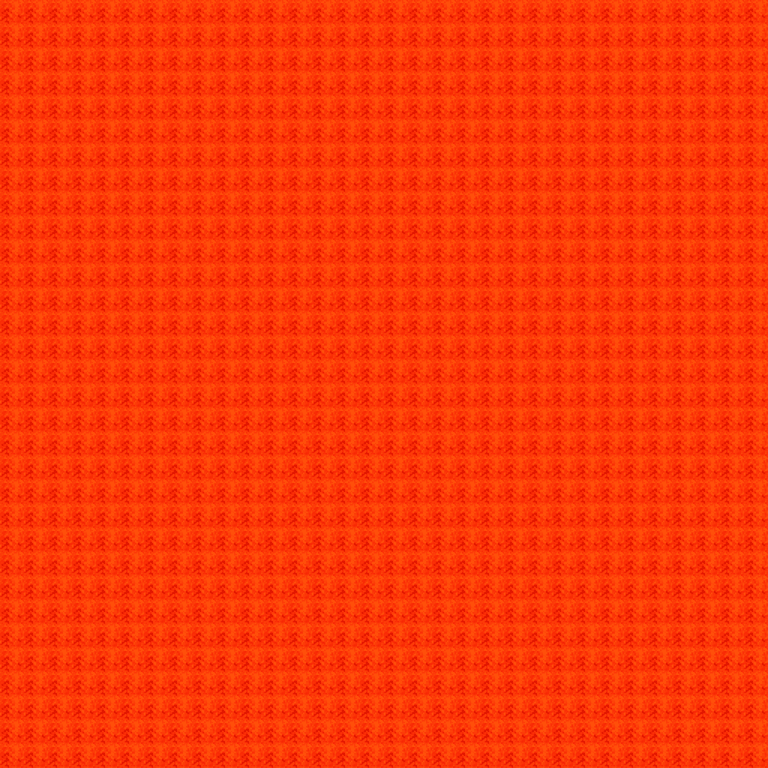
Give the GLSL for this pattern, as a WebGL 1 fragment shader.

```glsl
precision highp float;

uniform vec2 u_resolution;

float hash(vec2 p) {
  return fract(sin(dot(p, vec2(127.1, 311.7))) * 43758.547);
}

// Value noise that wraps once per cell, with knots at texel centres.
float wrappedNoise(vec2 cell, float size, float seed) {
  vec2 p = cell * size - 0.5;
  vec2 i = floor(p);
  vec2 f = smoothstep(0.0, 1.0, p - i);
  vec2 a = mod(i, size) + seed;
  vec2 b = mod(i + 1.0, size) + seed;
  return mix(mix(hash(a), hash(vec2(b.x, a.y)), f.x),
             mix(hash(vec2(a.x, b.y)), hash(b), f.x), f.y);
}

// Shortest offset from a centre in the repeating cell.
vec2 wrappedOffset(vec2 cell, vec2 centre) {
  return fract(cell - centre + 0.5) - 0.5;
}

float spot(vec2 cell, vec2 centre, vec2 radius) {
  vec2 d = wrappedOffset(cell, centre) / radius;
  return exp(-dot(d, d));
}

// Ragged chevrons stacked inside the dark cluster, signed about zero.
float chevrons(vec2 cell) {
  vec2 d = wrappedOffset(cell, vec2(0.27, 0.36));
  float bend = abs(d.x - 0.03) * 0.8;
  return cos((d.y + bend) * 25.13) * exp(-dot(d * d, vec2(11.0, 6.0)));
}

vec3 emberRamp(float heat) {
  vec3 color = mix(vec3(0.89, 0.09, 0.0), vec3(0.98, 0.17, 0.02),
                   smoothstep(0.0, 0.28, heat));
  color = mix(color, vec3(0.99, 0.23, 0.03), smoothstep(0.32, 0.54, heat));
  return mix(color, vec3(1.0, 0.31, 0.04), smoothstep(0.60, 0.84, heat));
}

void main() {
  vec2 cell = fract(gl_FragCoord.xy / u_resolution * 32.0);

  // Coarse and grainy mottling
  float heat = 0.57;
  heat += 0.36 * (wrappedNoise(cell, 8.0, 17.0) - 0.5);
  heat += 0.74 * (wrappedNoise(cell, 16.0, 41.0) - 0.5);

  // Tall dark cluster with chevrons, and a small pit
  heat -= 0.46 * spot(cell, vec2(0.26, 0.38), vec2(0.27, 0.38));
  heat -= 0.34 * chevrons(cell);
  heat -= 0.60 * spot(cell, vec2(0.78, 0.31), vec2(0.09, 0.08));

  // Bright patches beside and above the cluster
  heat += 0.26 * spot(cell, vec2(0.72, 0.78), vec2(0.28, 0.26));
  heat += 0.20 * spot(cell, vec2(0.66, 0.48), vec2(0.16, 0.24));

  gl_FragColor = vec4(emberRamp(heat), 1.0);
}
```
